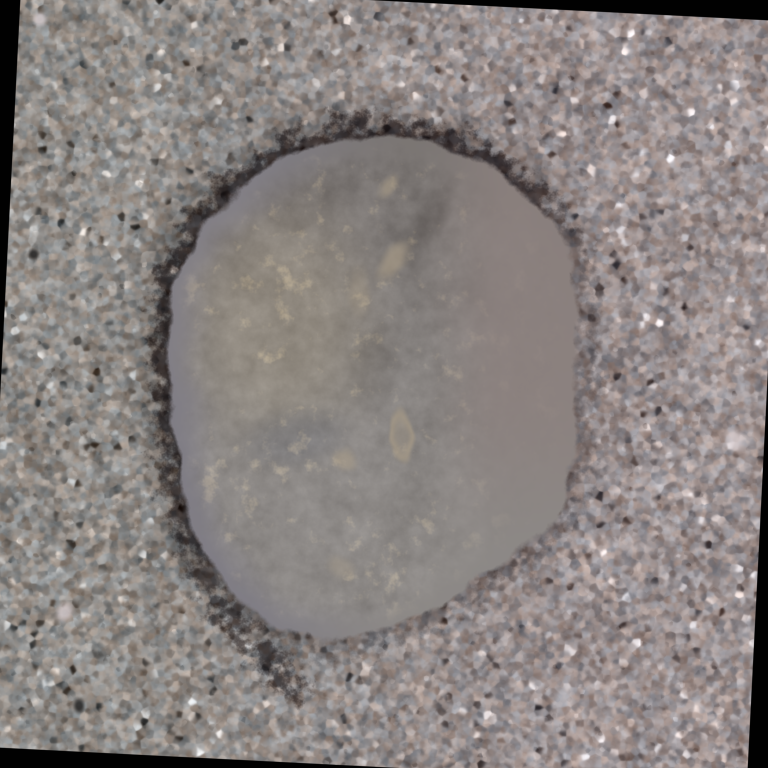
Reproduce this texture procedurally as a three.js fragment shader.

```glsl
// A murky puddle in a hollow of speckled gravel, on a slightly tilted square.
varying vec2 vUv;

float hash(vec2 p) {
  vec3 q = fract(vec3(p.xyx) * 0.1031);
  q += dot(q, q.yzx + 33.33);
  return fract((q.x + q.y) * q.z);
}

vec2 gradient(vec2 cell) {
  float a = 6.2832 * hash(cell);
  return vec2(cos(a), sin(a));
}

float noise(vec2 p) {
  vec2 i = floor(p), f = fract(p), u = f * f * (3.0 - 2.0 * f), e = vec2(1, 0);
  float low = mix(dot(gradient(i), f), dot(gradient(i + e), f - e), u.x);
  float high = mix(dot(gradient(i + e.yx), f - e.yx), dot(gradient(i + 1.0), f - 1.0), u.x);
  return mix(low, high, u.y);
}

float fbm(vec2 p) {
  float sum = 0.0, amp = 0.6;
  for (int i = 0; i < 4; i++) {
    sum += amp * noise(p);
    p = mat2(1.6, 1.2, -1.2, 1.6) * p + 7.3;
    amp *= 0.55;
  }
  return sum;
}

// Softly blended cells, each with its own brightness, warmth and rare glint
vec3 grains(vec2 p) {
  vec2 cell = floor(p);
  vec4 sum = vec4(0.0);
  for (int y = -1; y <= 1; y++) {
    for (int x = -1; x <= 1; x++) {
      vec2 id = cell + vec2(x, y);
      vec2 away = id + vec2(hash(id + 11.0), hash(id + 47.0)) - p;
      float shade = hash(id + 83.0) - 0.5, warmth = hash(id + 131.0) - 0.5;
      float glint = smoothstep(0.96, 1.0, hash(id + 211.0)) * 0.4;
      float pit = smoothstep(0.95, 1.0, hash(id + 307.0)) * 0.4;
      vec3 tint = vec3(0.28 * shade + glint - pit) + warmth * vec3(0.08, 0.0, -0.06);
      sum += vec4(tint, 1.0) * exp(-5.0 * dot(away, away));
    }
  }
  return sum.rgb / sum.a;
}

// Radius of the puddle by angle
float shoreRadius(float a) {
  return 0.2992 + 0.0027 * sin(a) - 0.0277 * cos(2.0 * a) + 0.0083 * sin(2.0 * a)
    + 0.0061 * cos(3.0 * a) + 0.0036 * sin(3.0 * a) - 0.0051 * cos(4.0 * a)
    - 0.0072 * sin(4.0 * a) - 0.0048 * cos(5.0 * a) - 0.0034 * cos(6.0 * a);
}

float segment(vec2 p, vec2 a, vec2 b) {
  vec2 ab = b - a;
  return length(p - a - ab * clamp(dot(p - a, ab) / dot(ab, ab), 0.0, 1.0));
}

// Elliptical distance, 1 at the outline
float oval(vec2 p, vec2 centre, vec2 radii, float tilt) {
  p -= centre;
  p = vec2(cos(tilt) * p.x + sin(tilt) * p.y, cos(tilt) * p.y - sin(tilt) * p.x);
  return length(p / radii);
}

float blob(vec2 p, vec2 centre, vec2 radii, float tilt) {
  return 1.0 - smoothstep(0.3, 1.25, oval(p, centre, radii, tilt));
}

vec3 gravel(vec2 p) {
  vec3 col = mix(vec3(0.56, 0.545, 0.53), vec3(0.605, 0.565, 0.565), smoothstep(0.1, 0.8, p.x));
  col += 0.08 * fbm(p * 9.0) + 0.09 * noise(p * 60.0);
  col += 0.8 * grains(p * 125.0) + 0.25 * grains(p * 210.0 + 31.0);
  // Larger pale and black stones
  float pale = blob(p, vec2(0.957, 0.427), vec2(0.013, 0.018), 0.4)
    + blob(p, vec2(0.084, 0.203), vec2(0.012, 0.015), -0.5)
    + blob(p, vec2(0.052, 0.975), vec2(0.01), 0.0);
  float black = blob(p, vec2(0.044, 0.669), vec2(0.008), 0.0)
    + blob(p, vec2(0.103, 0.081), vec2(0.008, 0.011), 0.0);
  col = mix(col, vec3(0.85, 0.81, 0.82), 0.75 * pale);
  return mix(col, vec3(0.15), 0.85 * black);
}

vec3 water(vec2 p, float depth) {
  float right = smoothstep(0.53, 0.67, p.x + 0.03 * noise(p * 8.0));
  vec3 col = mix(vec3(0.55, 0.535, 0.525), vec3(0.48, 0.46, 0.45), smoothstep(0.3, 0.85, p.y));
  col = mix(col, vec3(0.55, 0.505, 0.495), 0.8 * right * smoothstep(0.25, 0.5, p.y));
  // Bluish shore on the left, ochre bed within
  float left = 1.0 - smoothstep(0.3, 0.55, p.x);
  col = mix(col, vec3(0.5, 0.49, 0.52), left * (1.0 - smoothstep(0.0, 0.06, depth)));
  col += vec3(0.05, 0.04, 0.012) * blob(p, vec2(0.36, 0.58), vec2(0.14, 0.18), 0.0);
  // Mottled bed, clearest away from the still right side
  float bed = (1.0 - 0.85 * right) * smoothstep(0.0, 0.05, depth);
  col += bed * (0.09 * fbm(p * 14.0) + 0.06 * fbm(p * 60.0));
  float flecks = smoothstep(0.12, 0.55, fbm(p * 42.0 + 5.0) + 0.35 * noise(p * 9.0));
  col += bed * flecks * vec3(0.12, 0.1, 0.06);
  // Dim hollows
  col -= 0.06 * blob(p, vec2(0.56, 0.715), vec2(0.022, 0.06), -0.5);
  col -= vec3(0.06, 0.05, 0.03) * blob(p, vec2(0.385, 0.43), vec2(0.075, 0.04), 0.2);
  col -= 0.03 * blob(p, vec2(0.485, 0.52), vec2(0.03, 0.09), -0.2);
  // Sunken pebbles, blurred by the murk
  vec2 w = p + 0.006 * vec2(noise(p * 45.0), noise(p * 45.0 + 9.0));
  float pebbles = blob(w, vec2(0.512, 0.66), vec2(0.016, 0.031), -0.65)
    + 0.5 * blob(w, vec2(0.467, 0.62), vec2(0.014, 0.034), 0.0)
    + 0.9 * blob(w, vec2(0.506, 0.758), vec2(0.012, 0.019), -0.7)
    + 0.8 * blob(w, vec2(0.449, 0.402), vec2(0.017, 0.015), 0.0)
    + 0.5 * blob(w, vec2(0.445, 0.26), vec2(0.022, 0.015), -0.6);
  float ring = oval(w, vec2(0.523, 0.432), vec2(0.016, 0.034), 0.1);
  pebbles += (1.0 - smoothstep(0.75, 1.2, ring)) * mix(0.45, 1.0, smoothstep(0.25, 0.8, ring));
  return mix(col, vec3(0.67, 0.615, 0.53), 0.62 * pebbles);
}

void main() {
  vec2 p = vUv, q = p - vec2(0.484, 0.499);
  float angle = atan(q.y, q.x), rough = fbm(p * 50.0);
  float shore = length(q) - shoreRadius(angle) + 0.012 * noise(p * 20.0) + 0.007 * rough;
  vec3 col = gravel(p), shadow = 0.42 * (col - 0.56) + vec3(0.2, 0.185, 0.19);

  // Shaded bank, deepest on the upper left, with a trailing crack below
  float side = mix(0.3, 1.0, smoothstep(-0.4, 0.2, cos(angle - 2.4)));
  float rim = 1.0 - smoothstep(0.006, 0.032, shore + 0.045 * rough);
  float crack = min(segment(p, vec2(0.222, 0.37), vec2(0.28, 0.22)), segment(p, vec2(0.28, 0.22), vec2(0.378, 0.108)));
  crack = 1.0 - smoothstep(0.0, 0.026, crack + 0.055 * rough);
  col *= 1.0 - 0.24 * side * (1.0 - smoothstep(0.0, 0.075, shore));
  col = mix(col, shadow, max(0.95 * rim * side, 0.75 * crack));
  col = mix(water(p, -shore), col, smoothstep(-0.004, 0.004, shore));

  // Black beyond the tilted square
  vec2 c = p - 0.5;
  vec2 edge = abs(vec2(c.x - 0.051 * c.y, c.y + 0.051 * c.x));
  col = mix(col, vec3(0.005), smoothstep(0.498, 0.5, max(edge.x, edge.y)));
  gl_FragColor = vec4(clamp(col, 0.0, 1.0), 1.0);
}
```
